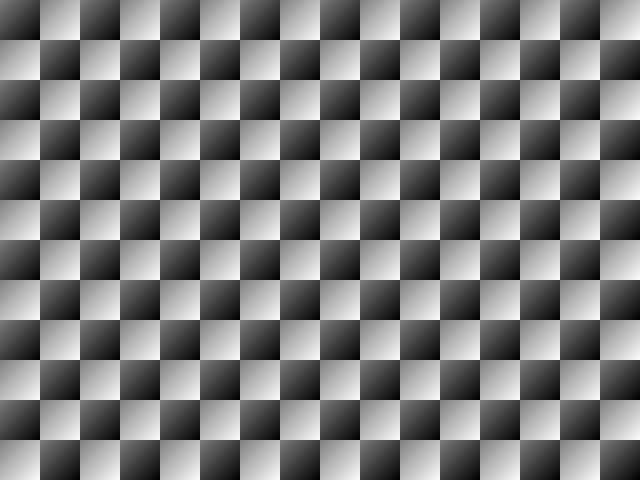
A Shadertoy shader for this pattern:

```glsl
// Checkerboard of light and dark squares, each shaded by a diagonal gradient.

const vec2 CELLS = vec2(16.0, 12.0);     // squares across and down, both even so it tiles
const vec3 LIGHT_START = vec3(0.50);     // upper left corner of a light square
const vec3 LIGHT_END = vec3(0.985);      // lower right corner of a light square
const vec3 DARK_START = vec3(0.49);      // upper left corner of a dark square
const vec3 DARK_END = vec3(0.0);         // lower right corner of a dark square
const int SAMPLES = 4;                   // edge smoothing samples per axis

// Colour at a position measured in cells from the lower left
vec3 checkerColor(vec2 p) {
    vec2 cell = floor(p);
    vec2 local = fract(p);

    // 0 at the upper left corner, 1 at the lower right
    float diagonal = 0.5 * (local.x + 1.0 - local.y);

    vec3 light = mix(LIGHT_START, LIGHT_END, diagonal);
    vec3 dark = mix(DARK_START, DARK_END, diagonal);
    float isLight = mod(cell.x + cell.y + CELLS.y - 1.0, 2.0);
    return mix(dark, light, isLight);
}

void mainImage(out vec4 fragColor, in vec2 fragCoord) {
    vec2 corner = fragCoord - 0.5;
    vec3 sum = vec3(0.0);

    // Average over the pixel to smooth edges that fall between pixels
    for (int y = 0; y < SAMPLES; y++) {
        for (int x = 0; x < SAMPLES; x++) {
            vec2 offset = (vec2(x, y) + 0.5) / float(SAMPLES);
            sum += checkerColor((corner + offset) / iResolution.xy * CELLS);
        }
    }
    fragColor = vec4(sum / float(SAMPLES * SAMPLES), 1.0);
}
```
